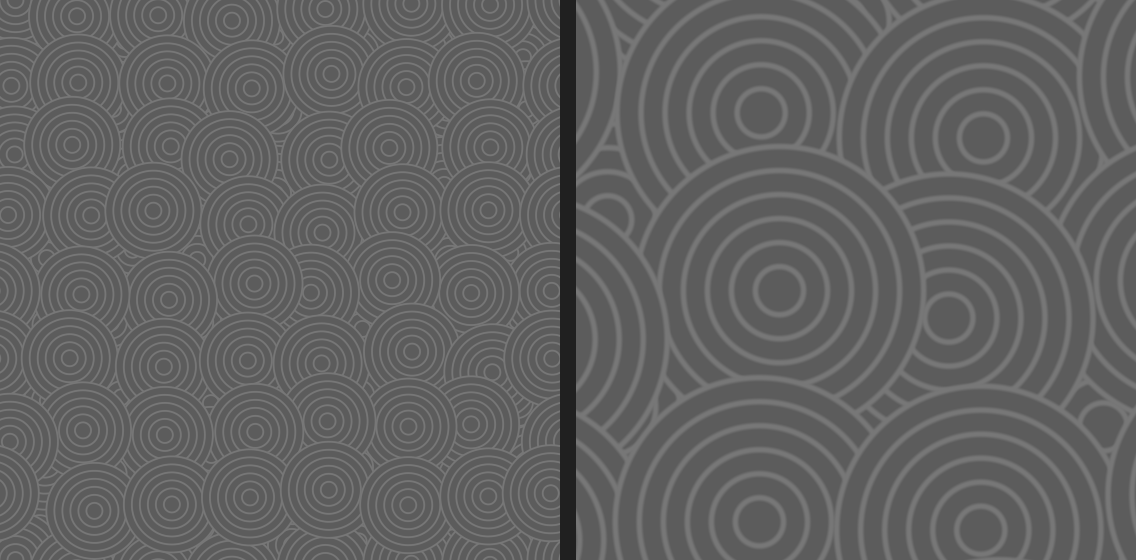
Left: the whole. Right: its middle third, enlarged.
Give the GLSL for this pattern, as a Shadertoy shader.

```glsl
// Overlapping discs of concentric grey rings, scattered on a loose tiling grid.

const vec3 BASE_COLOR = vec3(0.36);
const vec3 LINE_COLOR = vec3(0.465);

const int COLUMNS = 7;
const int ROWS = 8;
const vec2 GRID_ORIGIN = vec2(0.005, -0.020);  // centre of the first disc
const vec2 JITTER = vec2(0.024, 0.021);        // largest shift of a centre

const float RING_COUNT = 6.0;
const float RING_STEP = 0.0143;                // gap between ring radii
const float LINE_WIDTH = 0.0033;
const float SOFTNESS = 0.0024;                 // width of the edge fade

// Two random values in 0..1 for a cell of a layer
vec2 hash2(vec3 cell) {
    vec3 p = fract(cell * vec3(0.1031, 0.1030, 0.0973) + 0.137);
    p += dot(p, p.yzx + 33.33);
    return fract((p.xx + p.yz) * p.zy);
}

// Disc colour in rgb, coverage in a; the outermost ring is the rim
vec4 ringedDisc(float dist, float fade) {
    float rimRadius = RING_COUNT * RING_STEP;
    float inside = min(dist, rimRadius);
    float ring = clamp(floor(inside / RING_STEP + 0.5), 1.0, RING_COUNT);
    float lineDist = abs(inside - ring * RING_STEP) - 0.5 * LINE_WIDTH;
    float line = 1.0 - smoothstep(-0.5 * fade, 0.5 * fade, lineDist);
    float rimDist = dist - rimRadius - 0.5 * LINE_WIDTH;
    float cover = 1.0 - smoothstep(-0.5 * fade, 0.5 * fade, rimDist);
    return vec4(mix(BASE_COLOR, LINE_COLOR, line), cover);
}

// Paints one layer of discs, row by row, over the given colour
vec3 paintLayer(vec3 color, vec2 uv, float layer, float fade) {
    vec2 grid = vec2(float(COLUMNS), float(ROWS));
    vec2 origin = GRID_ORIGIN + 0.5 * layer / grid;
    float nearColumn = floor((uv.x - origin.x) * grid.x + 0.5);

    // The bottom row lies lowest; the others stack from the top down
    for (int k = 0; k <= ROWS; k++) {
        float row = float((ROWS + 1 - k) % (ROWS + 1));
        float tileRow = mod(row, grid.y);
        float order = hash2(vec3(41.0, tileRow, layer)).x < 0.7 ? 1.0 : -1.0;

        for (int i = -1; i <= 1; i++) {
            float column = nearColumn + order * float(i);
            vec2 shift = hash2(vec3(mod(column, grid.x), tileRow, layer));
            vec2 center = origin + vec2(column, row) / grid
                        + JITTER * (2.0 * shift - 1.0);
            vec4 disc = ringedDisc(length(uv - center), fade);
            color = mix(color, disc.rgb, disc.a);
        }
    }
    return color;
}

void mainImage(out vec4 fragColor, in vec2 fragCoord) {
    vec2 uv = fragCoord / iResolution.y;
    float fade = max(SOFTNESS, 1.0 / iResolution.y);

    // A half-cell shifted layer fills the gaps beneath the main one
    vec3 color = paintLayer(BASE_COLOR, uv, 1.0, fade);
    color = paintLayer(color, uv, 0.0, fade);
    fragColor = vec4(color, 1.0);
}
```
